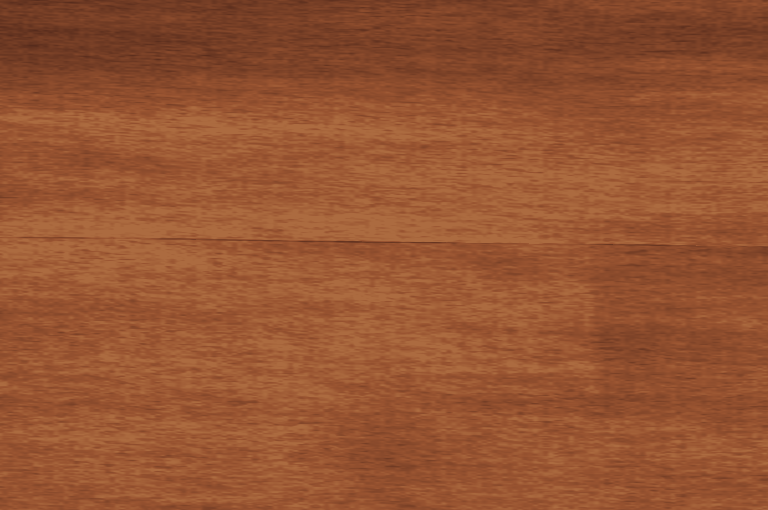
Give the GLSL for this texture, as a WebGL 2 fragment shader.

```glsl
#version 300 es
precision highp float;

uniform vec2 u_resolution;
out vec4 fragColor;

float hash(vec2 cell) {
    return fract(sin(dot(cell, vec2(127.1, 311.7))) * 43758.5453);
}

float valueNoise(vec2 p) {
    vec2 cell = floor(p);
    vec2 f = fract(p);
    f = f * f * (3.0 - 2.0 * f);
    float low = mix(hash(cell), hash(cell + vec2(1, 0)), f.x);
    float high = mix(hash(cell + vec2(0, 1)), hash(cell + vec2(1, 1)), f.x);
    return mix(low, high, f.y);
}

// Noise centred on zero, with octaves of halving strength
float fbm(vec2 p) {
    float sum = 0.0;
    float weight = 0.55;
    for (int i = 0; i < 4; i++) {
        sum += weight * (valueNoise(p) - 0.5);
        p = p * 2.03 + vec2(17.3, 9.1);
        weight *= 0.5;
    }
    return sum;
}

// Soft elliptical stain, 1 at its centre
float stain(vec2 p, vec2 centre, vec2 radius) {
    vec2 d = (p - centre) / radius;
    return exp(-dot(d, d));
}

// Fine dark pores, dense in some bands and rare in others
float pores(vec2 p) {
    float fleck = smoothstep(0.62, 0.95, valueNoise(p * vec2(42.0, 310.0)));
    return fleck * (0.3 + 0.9 * valueNoise(p * vec2(4.0, 20.0) + 31.0));
}

// Hairline joint between the boards, broken into dark and faint lengths
float joint(vec2 p) {
    float height = 0.535 - 0.012 * p.x + 0.002 * (valueNoise(vec2(p.x * 6.0, 4.0)) - 0.5);
    float line = 1.0 - smoothstep(0.0004, 0.0026, abs(p.y - height));
    float strength = 0.2 + 0.8 * smoothstep(0.35, 0.65, valueNoise(vec2(p.x * 14.0, 71.0)));
    return line * strength * (1.0 - smoothstep(1.30, 1.36, p.x));
}

// Uneven lighting and broad discoloured areas
float shading(vec2 p, float width) {
    float tone = -0.55 * smoothstep(0.74, 1.02, p.y);
    tone -= 0.28 * stain(p, vec2(0.0, 0.95), vec2(0.40, 0.28));
    tone -= 0.16 * stain(p, vec2(0.0, 0.60), vec2(0.30, 0.08));
    tone -= 0.26 * stain(p, vec2(width, 0.30), vec2(0.40, 0.45));
    tone -= 0.36 * stain(p, vec2(0.76, 0.10), vec2(0.14, 0.10));
    tone -= 0.28 * smoothstep(1.15, 1.19, p.x) * stain(p, vec2(1.19, 0.36), vec2(0.16, 0.15));
    tone += 0.12 * stain(p, vec2(0.25, 0.25), vec2(0.40, 0.35));
    return tone;
}

// Wood tones from dark brown through red-brown to amber
vec3 woodColour(float tone) {
    vec3 red = vec3(0.60, 0.327, 0.19);
    vec3 dark = mix(vec3(0.44, 0.23, 0.14), red, tone / 0.76);
    vec3 light = mix(red, vec3(0.65, 0.39, 0.23), (tone - 0.76) / 0.24);
    return tone < 0.76 ? dark : light;
}

void main() {
    vec2 p = gl_FragCoord.xy / u_resolution.y;
    float width = u_resolution.x / u_resolution.y;

    // Grain runs almost level, dipping gently to the right
    vec2 grain = p;
    grain.y += 0.03 * p.x + 0.025 * fbm(p * vec2(1.8, 3.0));

    // Each board gets its own pattern
    grain.x += 7.0 * step(0.535 - 0.012 * p.x, p.y);

    float tone = 0.86 + shading(p, width);
    tone += 0.80 * fbm(grain * vec2(1.1, 9.0));
    tone += 0.50 * fbm(grain * vec2(1.8, 34.0) + 5.0);
    tone += 0.34 * (valueNoise(grain * vec2(24.0, 190.0)) - 0.5);
    tone += 0.40 * (valueNoise(grain * vec2(100.0, 320.0) + 13.0) - 0.5);
    tone += 0.24 * fbm(p * vec2(7.0, 11.0));
    tone -= 0.32 * pores(grain);
    tone -= 0.70 * joint(p);

    fragColor = vec4(woodColour(clamp(tone, -0.6, 1.12)), 1.0);
}
```
